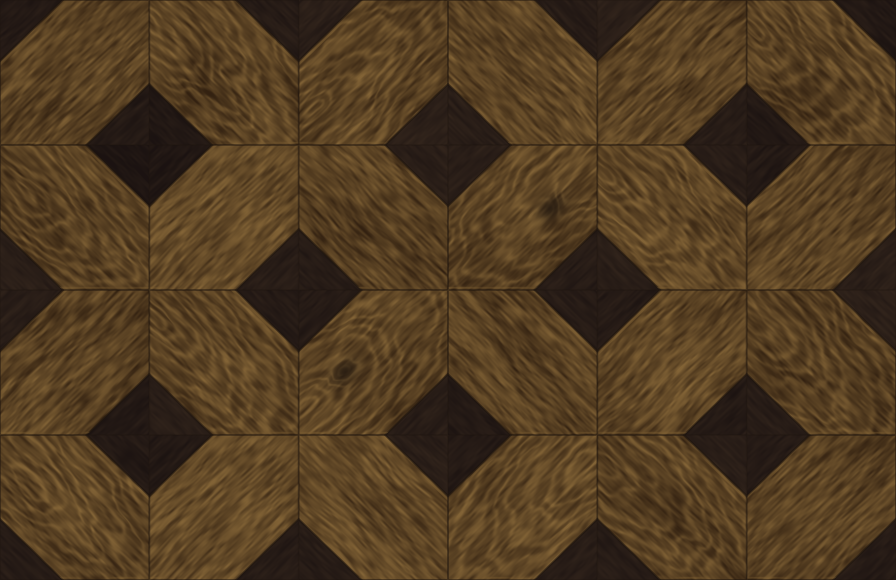
Reproduce this pattern procedurally as a Shadertoy shader.

```glsl
const vec2 SQUARES = vec2(6.0, 4.0);     // squares across and down
const float DIAMOND_RADIUS = 0.42;       // half diagonal, in squares
const vec3 OAK_DARK = vec3(0.225, 0.152, 0.078);
const vec3 OAK_LIGHT = vec3(0.485, 0.368, 0.200);
const vec3 WENGE_DARK = vec3(0.105, 0.072, 0.065);
const vec3 WENGE_LIGHT = vec3(0.205, 0.150, 0.112);
const vec3 GLINT = vec3(0.50, 0.38, 0.20);
const vec3 GROOVE = vec3(0.11, 0.075, 0.05);

float hash(vec2 p) {
    vec3 h = fract(p.xyx * 0.1031);
    h += dot(h, h.yzx + 33.33);
    return fract((h.x + h.y) * h.z);
}

float noise(vec2 p) {
    vec2 i = floor(p), f = fract(p);
    f = f * f * (3.0 - 2.0 * f);
    float low = mix(hash(i), hash(i + vec2(1, 0)), f.x);
    float high = mix(hash(i + vec2(0, 1)), hash(i + vec2(1, 1)), f.x);
    return mix(low, high, f.y);
}

float stroke(float dist, float halfWidth, float px) {
    return clamp((halfWidth - dist) / px + 0.5, 0.0, 1.0);
}

// Short fibres, g = (along, across) the plank
float fibres(vec2 g, float seed) {
    g.y += 0.03 * noise(g * 3.0 + seed);
    float pores = noise(g * vec2(7.0, 46.0) + seed);
    float fine = noise(g * vec2(15.0, 72.0) + seed + 31.0);
    return 0.65 * (pores - 0.5) + 0.5 * (fine - 0.5);
}

// Nested arches of flat-sawn timber, bent around a knot
float arches(vec2 g, float seed, float knot) {
    vec2 heart = vec2((g.x + 0.35 + 0.3 * hash(vec2(seed, 3.0))) * 0.36, g.y + 0.1);
    float rings = length(heart) * 15.0 + knot * 2.0;
    rings += 1.5 * noise(g * vec2(4.0, 8.0) + seed);
    rings += 0.45 * noise(g * vec2(13.0, 30.0) + seed);
    float wave = 0.5 + 0.5 * cos(6.28319 * rings);
    return wave * wave - 0.38;
}

vec3 oak(vec2 g, float seed, float figured, float knotted) {
    vec2 k = (g - vec2(-0.18, -0.09)) * vec2(10.0, 15.0);
    float knot = knotted * exp(-dot(k, k));
    float blotch = noise(g * vec2(2.0, 4.0) + seed + 7.0) - 0.5;
    float tone = 0.5 + 0.3 * blotch + 0.16 * (hash(vec2(seed, 9.0)) - 0.5);
    tone += fibres(g, seed) * mix(1.0, 0.75, figured);
    tone += figured * 0.36 * arches(g, seed, knot);
    vec3 color = mix(OAK_DARK, OAK_LIGHT, clamp(tone, -0.1, 1.1));
    return mix(color, GROOVE, 0.75 * knot);
}

vec3 wenge(vec2 g, float seed, float diamondTone, float pieceTone) {
    float tone = 0.42 + 0.6 * fibres(g, seed);
    tone += 0.4 * (diamondTone - 0.5) + 0.3 * (pieceTone - 0.5);
    return mix(WENGE_DARK, WENGE_LIGHT, clamp(tone, 0.0, 1.0));
}

void mainImage(out vec4 fragColor, in vec2 fragCoord) {
    vec2 p = fragCoord / iResolution.xy * SQUARES;
    float px = SQUARES.y / iResolution.y;
    vec2 id = mod(floor(p), SQUARES);
    vec2 cell = fract(p);

    // Mirror alternate squares so diamonds sit on (0,0) and (1,1)
    float mirrored = mod(id.x + id.y, 2.0);
    vec2 q = vec2(mix(cell.x, 1.0 - cell.x, mirrored), cell.y);
    vec2 g = vec2(q.x - q.y, q.x + q.y - 1.0) * 0.70711;
    float edge = (abs(q.x + q.y - 1.0) - 1.0 + DIAMOND_RADIUS) * 0.70711;

    // Plank character: the middle pair of columns swaps its cuts
    float seed = floor(hash(id + 5.0) * 200.0);
    float figured = mix(0.15, 1.0, 1.0 - mod(id.x + id.y + floor(id.x / 2.0), 2.0));
    float knotted = mirrored * step(abs(id.x - 2.5), 0.6) * step(abs(id.y - 1.5), 0.6);
    float turn = id.x == 2.0 ? -1.0 : 1.0;
    vec3 color = oak(g * turn, seed, figured, knotted);

    // Dark diamonds, each of four pieces
    vec2 corner = mod(floor(p + 0.5), SQUARES);
    float pieceTone = hash(id * 3.0 + corner * 7.0 + 2.0);
    vec3 dark = wenge(g, seed + 60.0, hash(corner + 17.0), pieceTone);
    float inside = stroke(-edge, 0.0, px);
    color = mix(color, dark, inside);

    // Worn bevel below the diamonds and a groove around them
    float below = step(0.5, cell.y);
    float wear = smoothstep(0.3, 0.8, noise(g * 5.0 + seed));
    color = mix(color, GLINT, 0.55 * below * wear * stroke(abs(edge + 0.018), 0.007, px));
    color = mix(color, GROOVE, 0.6 * stroke(abs(edge), 0.007, px));

    // Joints between squares, with a lit upper lip
    vec2 joint = min(cell, 1.0 - cell);
    float lip = stroke(abs(cell.y - 0.016), 0.006, px) * wear * (1.0 - inside);
    color = mix(color, GLINT, 0.4 * lip);
    float groove = stroke(min(joint.x, joint.y), 0.006, px);
    color = mix(color, GROOVE, groove * mix(0.55, 0.3, inside));
    fragColor = vec4(color, 1.0);
}
```
